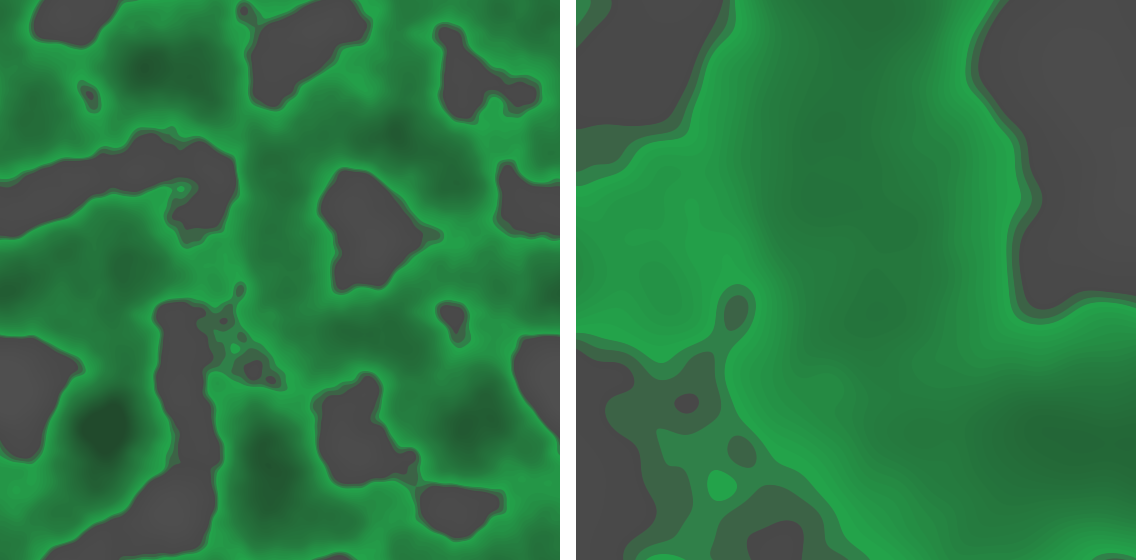
Left, the full canvas; right, a detail of the centre.
Reproduce this texture procedurally as a WebGL 2 fragment shader.

```glsl
#version 300 es
precision highp float;
// Banded green terrain with flat grey pools, cut from a field of layered sines.

#define OCTAVES 4
#define GAIN 0.31         // strength of each finer layer
#define WAVE_REACH 5      // largest whole wave count per side
#define WAVE_PEAK 3.3     // dominant waves across the canvas
#define WAVE_SPREAD 1.0
#define POOL_LEVEL -0.74  // height of the grey edge
#define RIM_LEVEL -0.61   // muted rim turns to light rim
#define SHORE_LEVEL -0.51 // light rim turns to bright green
#define MEADOW_LEVEL 0.4
#define PEAK_LEVEL 2.8
#define BAND_STEP 0.1     // height of one tonal terrace

uniform vec2 u_resolution;
out vec4 fragColor;

const float TAU = 6.2831853;

float hash(vec3 p) {
    p = fract(p * vec3(0.1031, 0.1130, 0.0973) + 0.37);
    p += dot(p, p.yzx + 33.33);
    return fract((p.x + p.y) * p.z);
}

// Sum of plane waves with random phases, scaled to unit variance
float waveField(vec2 p, float seed) {
    float sum = 0.0, power = 0.0;
    for (int j = 0; j <= WAVE_REACH; j++) {
        for (int i = -WAVE_REACH; i <= WAVE_REACH; i++) {
            if (j == 0 && i <= 0) continue;
            vec2 wave = vec2(i, j);
            float offset = (length(wave) - WAVE_PEAK) / WAVE_SPREAD;
            float amplitude = exp(-offset * offset);
            if (amplitude < 0.05) continue;
            float phase = hash(vec3(wave + 17.0, seed));
            sum += amplitude * sin(TAU * (dot(wave, p) + phase));
            power += 0.5 * amplitude * amplitude;
        }
    }
    return sum * inversesqrt(power);
}

float terrain(vec2 p) {
    float height = 0.0, power = 0.0, weight = 1.0, scale = 1.0;
    for (int octave = 0; octave < OCTAVES; octave++) {
        height += weight * waveField(p * scale, float(octave) * 7.0 + 3.0);
        power += weight * weight;
        weight *= GAIN;
        scale *= 2.0;
    }
    return height * inversesqrt(power);
}

// Step with an edge one sample wide
float softStep(float level, float height, float width) {
    return smoothstep(level - 0.5 * width, level + 0.5 * width, height);
}

// Terraces with smoothed risers
float terrace(float height, float width) {
    float x = height / BAND_STEP;
    float riser = clamp(width / BAND_STEP, 0.001, 1.0);
    return BAND_STEP * (floor(x) + smoothstep(1.0 - riser, 1.0, fract(x)));
}

vec3 greenRamp(float height) {
    const vec3 bright = vec3(0.138, 0.640, 0.292);
    const vec3 meadow = vec3(0.146, 0.490, 0.250);
    const vec3 deep = vec3(0.128, 0.290, 0.172);
    float fall = clamp((height - SHORE_LEVEL) / (MEADOW_LEVEL - SHORE_LEVEL), 0.0, 1.0);
    float depth = clamp((height - MEADOW_LEVEL) / (PEAK_LEVEL - MEADOW_LEVEL), 0.0, 1.0);
    return mix(mix(bright, meadow, fall), deep, depth);
}

void main() {
    vec2 p = gl_FragCoord.xy / u_resolution;
    float height = terrain(p);
    float width = max(fwidth(height), 0.0001);
    float banded = terrace(height, width);

    // Grey pools, slightly lighter towards their middle
    float pool = clamp((POOL_LEVEL - banded) / 2.0, 0.0, 1.0);
    vec3 color = vec3(0.283 + 0.025 * pool);

    // Two rims, then the terraced green
    color = mix(color, vec3(0.235, 0.390, 0.275), softStep(POOL_LEVEL, height, width));
    color = mix(color, vec3(0.190, 0.500, 0.285), softStep(RIM_LEVEL, height, width));
    color = mix(color, greenRamp(banded), softStep(SHORE_LEVEL, height, width));

    fragColor = vec4(color, 1.0);
}
```
